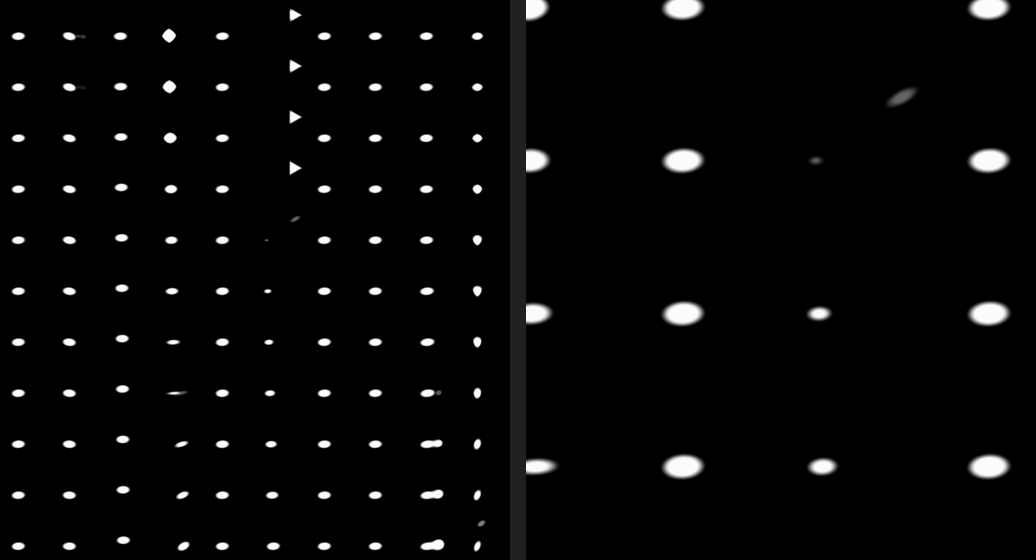
Left, the full canvas; right, a detail of the centre.
A WebGL 1 fragment shader for this pattern:

```glsl
precision highp float;
// Ten columns by eleven rows of soft white ellipses on black.
// Most columns repeat exactly; others morph steadily from row to row, shifting,
// tilting, squaring off, shrinking or splitting, driven by the row number.

uniform vec2 u_resolution;

#define COLUMNS 10.0
#define HOME vec2(0.36, 0.27)      // dot position inside its cell
#define RADII vec2(0.122, 0.072)   // regular dot, in cells
#define TILT 0.06                  // regular dot, in radians
#define SOFTNESS 0.02              // edge half width, in cells
#define SIDE_STEP vec2(0.40, 0.415) // wedge offset from home
#define BRIGHT 0.985

float edgeWidth;

vec2 turn(vec2 p, float a) {
  float c = cos(a), s = sin(a);
  return vec2(c * p.x + s * p.y, c * p.y - s * p.x);
}

// Superellipse: power 2 is an ellipse, towards 1 a diamond.
float superDot(vec2 p, vec2 radii, float tilt, float power) {
  vec2 e = pow(abs(turn(p, tilt)) / radii + 1e-4, vec2(power));
  return (pow(e.x + e.y, 1.0 / power) - 1.0) * min(radii.x, radii.y);
}

float dotShape(vec2 p, vec2 radii, float tilt) {
  return superDot(p, radii, tilt, 2.0);
}

float smoothMin(float a, float b, float k) {
  float h = max(k - abs(a - b), 0.0) / k;
  return min(a, b) - 0.25 * k * h * h;
}

// Rounded triangle pointing right.
float wedge(vec2 p, float size, float rounding) {
  float side = 0.5 * p.x + 0.866 * abs(p.y);
  return -smoothMin(p.x + size, size - side, rounding);
}

float fill(float d) {
  return 1.0 - smoothstep(-edgeWidth, edgeWidth, d);
}

float bump(float x, float center, float width) {
  float d = (x - center) / width;
  return exp(-d * d);
}

// Column 1: tilts over upwards and grows a faint tail.
float tippingDot(vec2 p, float row) {
  float ink = fill(dotShape(p, RADII, mix(0.0, -0.24, row / 10.0)));
  float tail = 0.25 * smoothstep(8.0, 10.0, row);
  float wisp = min(dotShape(p - vec2(0.17, 0.0), vec2(0.07, 0.025), 0.0),
                   dotShape(p - vec2(0.27, -0.01), vec2(0.05, 0.035), 0.0));
  return max(ink, tail * fill(wisp));
}

// Column 3: a diamond thins to a sliver, then returns further right.
float thinningDot(vec2 p, float row) {
  float square = smoothstep(6.0, 10.0, row);
  float thin = clamp((row - 1.5) / 4.0, 0.0, 1.0);
  vec2 radii = vec2(0.115 + 0.02 * square, (0.07 + 0.065 * square) * thin);
  float shift = 0.10 * (1.0 - thin) - 0.045 * square;
  float upper = fill(superDot(p - vec2(shift, 0.01 * square), radii, 0.05, 2.0 - 0.65 * square));
  upper *= step(2.5, row);
  float lowHeight = max(0.07 - 0.012 * row, 0.02);
  float lower = fill(dotShape(p - vec2(0.24 - 0.02 * row, 0.0),
                              vec2(0.118, lowHeight), 0.5 - 0.1 * row));
  lower *= step(row, 3.5) * mix(1.0, 0.35, step(2.5, row));
  return max(upper, lower);
}

// Column 5: shrinks away upwards, replaced by wedges to the side.
float vanishingDot(vec2 p, float row) {
  vec2 side = p - SIDE_STEP;
  if (row > 6.5)
    return fill(wedge(side, 0.078, mix(0.03, 0.07, (row - 7.0) / 3.0)));
  float scale = pow(max(1.0 - row / 6.2, 0.01), 0.4);
  float last = step(5.5, row);
  float ink = fill(dotShape(p + vec2(0.022 * row, 0.0), RADII * scale, TILT));
  float ghost = fill(dotShape(side - vec2(0.03, 0.0), vec2(0.09, 0.035), 0.5));
  return max(ink * mix(1.0, 0.4, last), 0.4 * last * ghost);
}

// Column 8: a second lobe swells out of the lower dots.
float buddingDot(vec2 p, float row) {
  float near = 1.0 - smoothstep(3.0, 7.0, row);
  float body = dotShape(p - vec2(0.025 * near, 0.0), RADII + vec2(0.012 * near, 0.0), TILT + 0.06 * near);
  if (row > 3.5) return fill(body);
  float lobe = dotShape(p - vec2(0.24, 0.03 - 0.007 * row),
                        vec2(0.11, 0.1) - 0.018 * row, 0.4);
  if (row > 2.5) return max(fill(body), 0.35 * fill(lobe));
  return fill(smoothMin(body, lobe, 0.10));
}

// Column 9: turns from flat through a shield shape to a leaning oval.
float leaningDot(vec2 p, float row) {
  float taper = 3.5 * bump(row, 5.2, 1.8);
  vec2 shaped = vec2(p.x / (1.0 + taper * clamp(p.y, -0.12, 0.12)), p.y);
  vec2 radii = vec2(0.055 + 0.005 * row, mix(0.1, 0.07, smoothstep(5.0, 10.0, row)));
  float lean = -0.4 * (1.0 - smoothstep(1.0, 4.0, row)) + 0.1 * smoothstep(8.0, 10.0, row);
  float ink = fill(superDot(shaped, radii, lean, 2.0 - 0.4 * bump(row, 8.0, 1.8)));
  float ghost = fill(dotShape(p - vec2(0.08, 0.445), vec2(0.075, 0.045), 0.6));
  return max(ink, 0.5 * ghost * step(row, 0.5));
}

void main() {
  vec2 grid = gl_FragCoord.xy * COLUMNS / u_resolution.x;
  edgeWidth = max(SOFTNESS, 0.8 * COLUMNS / u_resolution.x);
  float column = floor(grid.x), row = floor(grid.y);
  vec2 p = fract(grid) - HOME;
  float ink = fill(dotShape(p, RADII, TILT));
  if (column == 1.0) ink = tippingDot(p, row);
  if (column == 2.0) ink = fill(dotShape(p - vec2(0.06, 0.118) * (1.0 - row / 10.0), RADII, 0.03));
  if (column == 3.0) ink = thinningDot(p, row);
  if (column == 5.0) ink = vanishingDot(p, row);
  if (column == 8.0) ink = buddingDot(p, row);
  if (column == 9.0) ink = leaningDot(p, row);
  gl_FragColor = vec4(vec3(BRIGHT * ink), 1.0);
}
```
